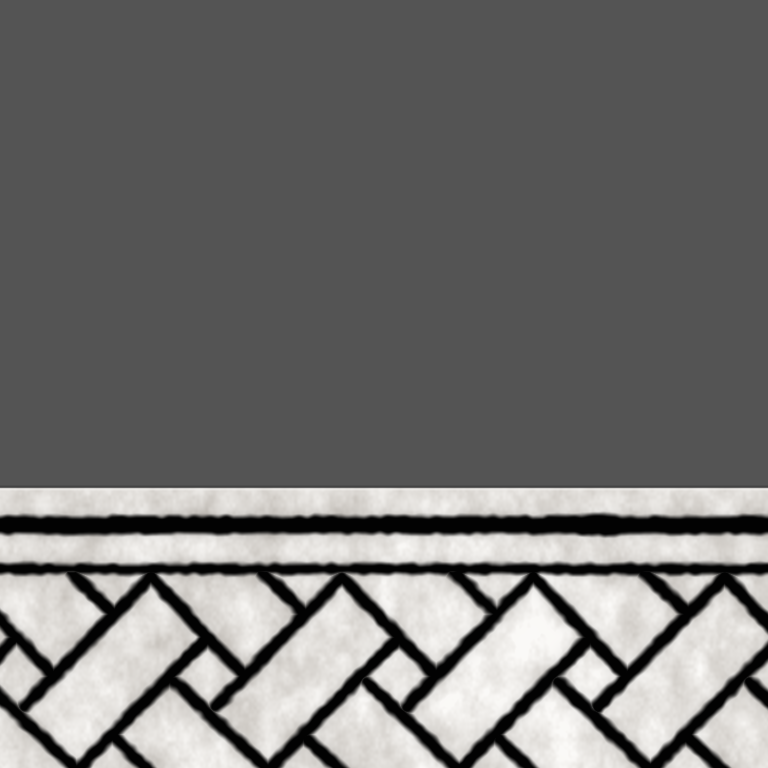
This pattern is drawn by a Shadertoy shader. Its source:

```glsl
// Pale stone wall trim: woven diagonal bricks under two dark rails, below a flat grey field.
const vec3 FIELD = vec3(0.33);
const vec3 STONE_LIGHT = vec3(0.945, 0.937, 0.925);
const vec3 STONE_DARK = vec3(0.76, 0.74, 0.715);
const vec3 JOINT = vec3(0.008);
const float STONE_TOP = 0.3646;
const float RAIL_Y = 0.3164;
const float RAIL_HALF = 0.0117;
const float LEDGE_Y = 0.2591;
const float LEDGE_HALF = 0.0068;
const float PERIOD = 0.249;
const float PEAK_X = 0.1965;
const float JOINT_HALF = 0.0083;
const float SOFT = 0.0042;
const float WOBBLE = 0.0035;

// Joint segments of one repeat: start.xy, end.xy, x measured from the peak
const int JOINTS = 6;
const vec4 joints[JOINTS] = vec4[JOINTS](
    vec4( 0.000, 0.249, -0.165,  0.080),
    vec4( 0.000, 0.249,  0.117,  0.125),
    vec4( 0.069, 0.165, -0.108, -0.015),
    vec4( 0.031, 0.113,  0.165, -0.015),
    vec4(-0.104, 0.255, -0.050,  0.203),
    vec4(-0.045, 0.038,  0.010, -0.015));

float hash(vec2 p) {
    vec3 q = fract(vec3(p.xyx) * 0.1031);
    q += dot(q, q.yzx + 33.33);
    return fract((q.x + q.y) * q.z);
}

float noise(vec2 p) {
    vec2 i = floor(p), f = fract(p);
    f = f * f * (3.0 - 2.0 * f);
    return mix(mix(hash(i), hash(i + vec2(1, 0)), f.x),
               mix(hash(i + vec2(0, 1)), hash(i + vec2(1, 1)), f.x), f.y);
}

float fbm(vec2 p) {
    float sum = 0.0, amp = 0.5;
    for (int i = 0; i < 4; i++) {
        sum += amp * noise(p);
        p = p * 2.03 + 17.0;
        amp *= 0.55;
    }
    return sum;
}

float segmentDistance(vec2 p, vec2 a, vec2 b) {
    vec2 pa = p - a, ba = b - a;
    return length(pa - ba * clamp(dot(pa, ba) / dot(ba, ba), 0.0, 1.0));
}

// Distance to the nearest brick joint, neighbours included
float weaveDistance(vec2 p) {
    p.x = mod(p.x - PEAK_X + 0.5 * PERIOD, PERIOD) - 0.5 * PERIOD;
    float d = 1.0;
    for (int k = -1; k <= 1; k++) {
        vec2 q = p - vec2(float(k) * PERIOD, 0.0);
        for (int i = 0; i < JOINTS; i++)
            d = min(d, segmentDistance(q, joints[i].xy, joints[i].zw));
    }
    return d;
}

// Mottled marble with a bright patch right of centre
vec3 stoneColor(vec2 p) {
    float mottle = fbm(p * vec2(34.0, 24.0) + 5.0);
    float grain = noise(p * 190.0) - 0.5;
    float patchGlow = exp(-dot((p - vec2(0.66, 0.12)) * vec2(4.5, 7.0),
                               (p - vec2(0.66, 0.12)) * vec2(4.5, 7.0)));
    float tone = 0.68 + 1.3 * (mottle - 0.5) + 0.16 * grain + 0.35 * patchGlow;
    return mix(STONE_DARK, STONE_LIGHT, clamp(tone, 0.0, 1.2));
}

void mainImage(out vec4 fragColor, in vec2 fragCoord) {
    vec2 p = fragCoord / iResolution.xy;
    float pixel = 1.0 / iResolution.y;
    float soft = max(SOFT, pixel);

    // Signed distance to rails and joints, with rough edges
    float rough = WOBBLE * (noise(p * 95.0) - 0.5);
    float knot = 0.003 * exp(-pow((p.x - 0.779) / 0.018, 2.0));
    float rail = abs(p.y - RAIL_Y) - RAIL_HALF - knot;
    float ledge = abs(p.y - LEDGE_Y) - LEDGE_HALF;
    float weave = max(weaveDistance(p) - JOINT_HALF, p.y - LEDGE_Y);
    float d = min(min(rail, ledge), weave) + rough;

    // Stone, slightly shaded next to the joints
    vec3 color = stoneColor(p) * (1.0 - 0.1 * exp(-max(d, 0.0) / 0.006));
    color = mix(JOINT, color, smoothstep(-soft, soft, d));

    // Thin light rim on the stone and dark seam above it
    float above = p.y - STONE_TOP;
    color = mix(color, STONE_LIGHT, 0.7 * (1.0 - smoothstep(0.0, 0.003, abs(above + 0.0015))));
    vec3 field = FIELD * (1.0 - 0.22 * (1.0 - smoothstep(0.0, 0.003, abs(above - 0.0015))));
    color = mix(color, field, smoothstep(-pixel, pixel, above));

    fragColor = vec4(color, 1.0);
}
```
